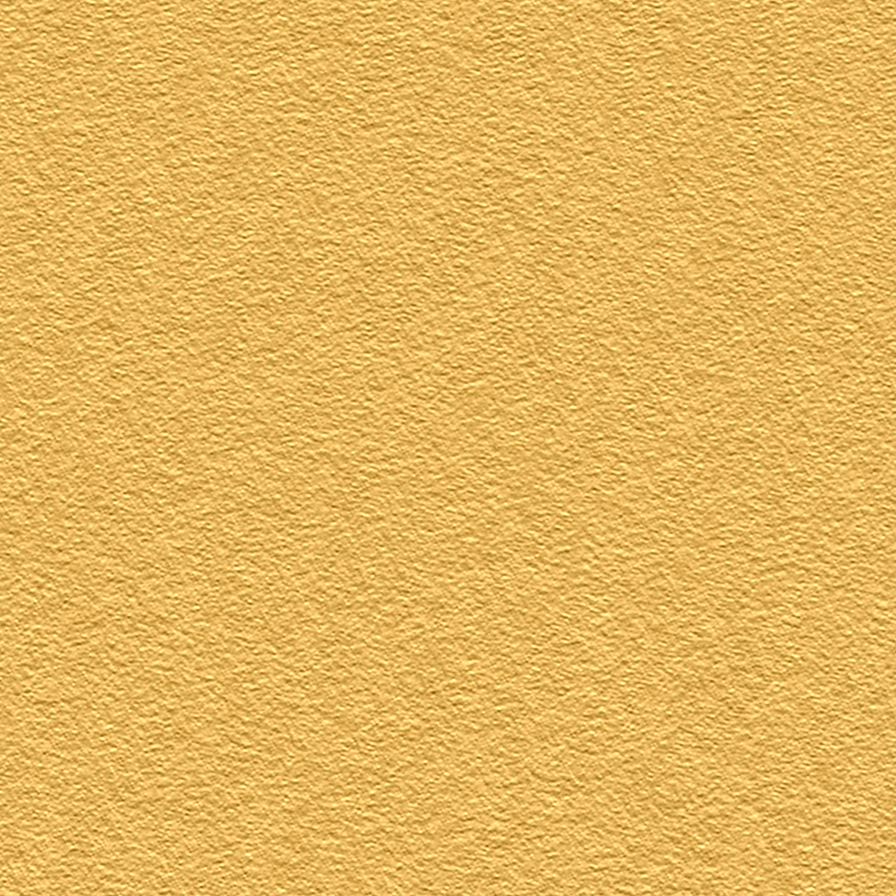
A three.js fragment shader for this texture:

```glsl
// Fine golden grain, like sandy stucco or brushed foil.
// A three-octave noise height field is lit from above: the height difference
// along the light direction shades one base gold, over a very faint mottle.

#define GOLD vec3(0.904, 0.714, 0.364)   // colour of flat ground
#define GRAIN_FREQ 270.0                 // main grains across the canvas
#define GRAIN_STRETCH 0.82               // below 1 widens grains sideways
#define COARSE_AMOUNT 0.6                // weight of the broad lumps
#define FINE_AMOUNT 0.75                 // weight of the finest grit
#define LIGHT_DIR vec2(0.12, 0.993)      // towards the light
#define LIGHT_STEP 0.0027                // distance between height samples
#define RELIEF 0.285                     // contrast of the shading
#define MOTTLE_FREQ 70.0                 // faint patches across the canvas
#define MOTTLE 0.05                      // contrast of the patches

varying vec2 vUv;

float hash(vec2 cell) {
  return fract(sin(dot(cell, vec2(127.1, 311.7))) * 43758.5453);
}

// Smoothly interpolated lattice noise, 0 to 1
float valueNoise(vec2 p) {
  vec2 cell = floor(p);
  vec2 f = fract(p);
  vec2 s = f * f * (3.0 - 2.0 * f);
  float low = mix(hash(cell), hash(cell + vec2(1.0, 0.0)), s.x);
  float high = mix(hash(cell + vec2(0.0, 1.0)), hash(cell + vec2(1.0, 1.0)), s.x);
  return mix(low, high, s.y);
}

mat2 rotation(float angle) {
  float c = cos(angle);
  float s = sin(angle);
  return mat2(c, -s, s, c);
}

// Octaves are turned against each other to hide the lattice
float grainHeight(vec2 uv) {
  vec2 p = uv * GRAIN_FREQ * vec2(GRAIN_STRETCH, 1.0);
  float lumps = valueNoise(rotation(-0.4) * p * 0.53 + 17.3);
  float grains = valueNoise(rotation(0.3) * p + 41.7);
  float grit = valueNoise(rotation(-0.3) * p * 1.41 + 83.1);
  return COARSE_AMOUNT * lumps + grains + FINE_AMOUNT * grit;
}

void main() {
  // Slopes facing the light fall away towards it
  vec2 offset = 0.5 * LIGHT_STEP * LIGHT_DIR;
  float slope = grainHeight(vUv - offset) - grainHeight(vUv + offset);
  float mottle = valueNoise(rotation(0.6) * vUv * MOTTLE_FREQ + 5.9) - 0.5;

  vec3 colour = GOLD + RELIEF * slope + MOTTLE * mottle;
  gl_FragColor = vec4(clamp(colour, 0.0, 1.0), 1.0);
}
```
